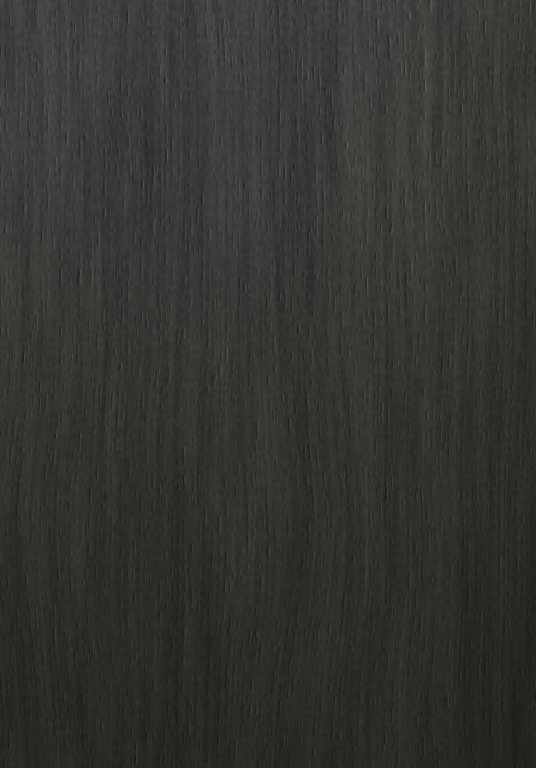
This texture is drawn by a Shadertoy shader. Its source:

```glsl
// Dark stained oak board: vertical fibres stretched from value noise, bent by a
// slow warp into soft figure, with short embossed pores on top. Light falls off
// from a cool upper edge to a warm, darker foot and right side.

float hash(vec2 p) {
    vec3 q = fract(p.xyx * vec3(0.1031, 0.1030, 0.0973));
    q += dot(q, q.yzx + 33.33);
    return fract((q.x + q.y) * q.z);
}

// Smooth value noise in -1..1
float noise(vec2 p) {
    vec2 i = floor(p), f = fract(p);
    f = f * f * (3.0 - 2.0 * f);
    float low = mix(hash(i), hash(i + vec2(1, 0)), f.x);
    float high = mix(hash(i + vec2(0, 1)), hash(i + vec2(1, 1)), f.x);
    return mix(low, high, f.y) * 2.0 - 1.0;
}

// Fibres: octaves of noise drawn out along the board, finest ones strongest
float fibres(vec2 p) {
    float sum = 0.0, weight = 0.22;
    vec2 scale = vec2(34.0, 2.0);
    for (int i = 0; i < 4; i++) {
        sum += weight * noise(p * scale + float(i) * 37.0 + 50.0);
        scale *= vec2(1.9, 1.75);
        weight *= 1.4;
    }
    return sum;
}

// Pores: one short slit per cell, dark groove with a thin lit right lip
float pores(vec2 p, vec2 cells, float seed) {
    vec2 g = p * cells + seed;
    g.y += hash(vec2(floor(g.x), seed)) * 9.0;
    vec2 id = floor(g), f = fract(g);
    float centre = 0.38 + 0.24 * hash(id + 3.1);
    float reach = 0.15 + 0.35 * hash(id + 7.7);
    float along = 1.0 - smoothstep(reach * 0.6, reach, abs(f.y - 0.5));
    float x = f.x - centre;
    float lip = exp(-pow((x - 0.13) / 0.13, 2.0));
    float groove = exp(-pow((x + 0.14) / 0.15, 2.0));
    return (1.15 * lip - groove) * along * smoothstep(0.35, 1.0, hash(id + 11.3));
}

void mainImage(out vec4 fragColor, in vec2 fragCoord) {
    vec2 uv = fragCoord / iResolution.xy;
    vec2 p = fragCoord / iResolution.y;

    // Bent coordinates: nearly straight above, slightly wavier near the foot
    float bend = mix(0.020, 0.006, smoothstep(0.1, 0.7, uv.y));
    vec2 grain = p + 10.0;
    grain.x += bend * noise(p * vec2(5.0, 3.0) + 20.0);
    grain.x += 0.0025 * noise(p * vec2(14.0, 9.0) + 60.0);

    // Broad streaks, fine fibres, pores and a little surface grit
    float figure = noise(grain * vec2(13.0, 1.2)) + 0.7 * noise(grain * vec2(36.0, 2.2));
    float fibre = fibres(grain);
    float pore = pores(grain, vec2(125.0, 30.0), 5.0) + pores(grain, vec2(163.0, 52.0), 71.0);
    float grit = noise(p * vec2(290.0, 190.0) + 9.0);
    float patches = noise(p * vec2(4.0, 2.5) + 31.0);

    // Lighting from the top, with a shaded right edge
    float light = mix(0.158, 0.246, smoothstep(-0.1, 1.05, uv.y));
    light -= 0.022 * smoothstep(0.72, 1.0, uv.x);
    light -= 0.006 * smoothstep(0.15, 0.0, uv.x);

    float relief = 0.035 * figure + 0.15 * fibre + 0.23 * pore + 0.075 * grit + 0.02 * patches;
    float value = light * (1.0 + relief);

    // Cool grey above, brown below and to the right
    float warmth = 0.08 + 1.0 - uv.y + 0.35 * smoothstep(0.5, 1.0, uv.x) + 0.1 * patches;
    vec3 tint = mix(vec3(0.99, 1.01, 1.0), vec3(1.04, 0.995, 0.905), clamp(warmth, 0.0, 1.0));
    fragColor = vec4(value * tint, 1.0);
}
```
